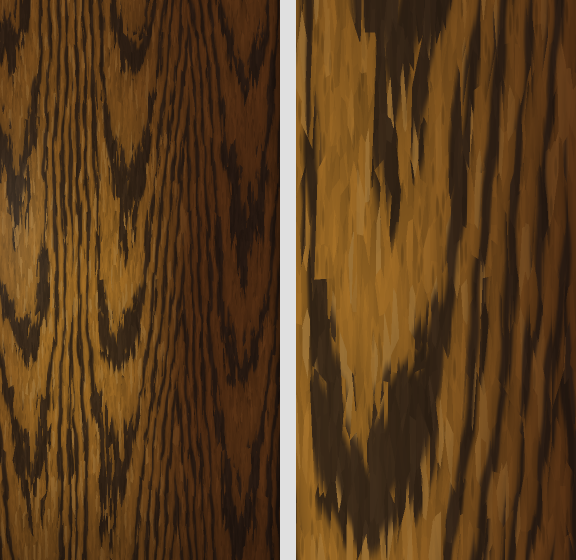
Left, the full canvas; right, a detail of the centre.
Write a Shadertoy shader that draws this texture.

```glsl
// Stained oak board: nested dark cathedral grain between bundles of fine vertical lines.

float hash(vec2 c) {
    return fract(sin(dot(c, vec2(127.1, 311.7))) * 43758.55);
}

// Cellular noise: x = distance to the nearest seed, y = random value of its cell
vec2 cells(vec2 q) {
    vec2 base = floor(q), nearest = vec2(9.0, 0.0);
    for (int j = -1; j <= 1; j++)
    for (int i = -1; i <= 1; i++) {
        vec2 c = base + vec2(i, j);
        vec2 seed = c + vec2(hash(c), hash(c + 37.0));
        float d = length(q - seed);
        if (d < nearest.x) nearest = vec2(d, hash(c + 71.0));
    }
    return nearest;
}

// p.x runs 0..1 across the board, p.y runs 0..2 from the top down
vec3 wood(vec2 p) {
    float x = p.x + 0.004 * sin(p.y * 8.0 + p.x * 13.0)
                  + 0.0022 * sin(p.y * 23.0 + p.x * 41.0)
                  + 0.0012 * sin(p.y * 51.0 - p.x * 67.0);
    float y = p.y - 0.07 * sin(6.0 * (p.y - 0.74));

    // Three drifting cathedral axes; rings steepen away from each one
    vec3 heart = vec3(0.03 + 0.05 * p.y, 0.475 - 0.04 * p.y, 0.87 + 0.012 * sin(p.y * 3.0));
    vec3 d = abs(x - heart);
    vec3 bend = d - 0.085;
    vec3 rise = 1.8 * d + 8.0 * (sqrt(bend * bend + 0.0009) + bend) + vec3(0.04, 0.0, -0.09);
    float climb = min(rise.x, min(rise.y, rise.z));
    float away = min(d.x, min(d.y, d.z));

    // Ragged vertical fibres push the ring edges up and down
    float splinter = cells(p * vec2(70.0, 8.0)).y - 0.5;
    vec2 fibre = cells(p * vec2(150.0, 17.0));
    float ring = (y + climb - 0.36 + 0.15 * splinter + 0.08 * (fibre.y - 0.5)) / 0.52;

    // Dark band of each ring
    float share = 0.34 + 0.05 * sin(p.x * 19.0 + p.y * 5.0) + 0.04 * sin(p.y * 13.0 - p.x * 29.0);
    float band = abs(fract(ring + 0.5 * share + 0.5) - 0.5);
    float soft = mix(0.035, 0.09, smoothstep(0.04, 0.12, away));
    float dark = 1.0 - smoothstep(0.5 * share - soft, 0.5 * share + soft, band);

    // Warm light on the left and centre, red brown shade on the right
    float glow = exp(-pow((p.y - 1.15) / 0.75, 2.0));
    float lit = (1.0 - smoothstep(0.38, 0.74, p.x)) * (0.32 + 0.68 * glow);
    lit *= 0.75 + 0.25 * smoothstep(0.0, 0.16, p.x);
    lit += 0.05 * sin(p.y * 4.0 + p.x * 9.0);
    vec3 stain = mix(vec3(0.30, 0.165, 0.07), vec3(0.60, 0.405, 0.14), clamp(lit, 0.0, 1.0));
    stain *= 0.86 + 0.14 * smoothstep(0.1, 0.5, band);

    // Fine pores and pale flecks
    vec2 pore = cells(p * vec2(210.0, 26.0) + 11.0);
    stain *= 0.87 + 0.16 * fibre.y + 0.10 * pore.y;
    stain *= 1.0 - 0.18 * step(0.86, pore.y) * (1.0 - smoothstep(0.2, 0.5, pore.x));
    stain = mix(stain, vec3(0.60, 0.47, 0.27), 0.5 * lit * smoothstep(0.8, 0.95, fibre.y));

    vec3 grain = mix(vec3(0.135, 0.088, 0.062), vec3(0.19, 0.135, 0.085), lit);
    grain *= 0.8 + 0.25 * fibre.y + 0.15 * pore.y;
    vec3 color = mix(stain, grain, 0.93 * dark);

    // Cool sheen near the left edge and falloff at the borders
    vec2 s = (p - vec2(0.06, 0.82)) / vec2(0.13, 0.32);
    color += vec3(0.06, 0.065, 0.065) * exp(-dot(s, s));
    color *= 0.72 + 0.28 * smoothstep(0.0, 0.05, 1.0 - p.x);
    return color * (0.86 + 0.14 * smoothstep(0.0, 0.35, 2.0 - p.y));
}

void mainImage(out vec4 fragColor, in vec2 fragCoord) {
    vec3 sum = vec3(0.0);
    // Four samples per pixel smooth the splintered edges
    for (int k = 0; k < 4; k++) {
        vec2 offset = vec2(k & 1, k >> 1) * 0.5 - 0.25;
        vec2 uv = (fragCoord + offset) / iResolution.xy;
        sum += wood(vec2(uv.x, 2.0 - 2.0 * uv.y));
    }
    fragColor = vec4(sum * 0.25, 1.0);
}
```
